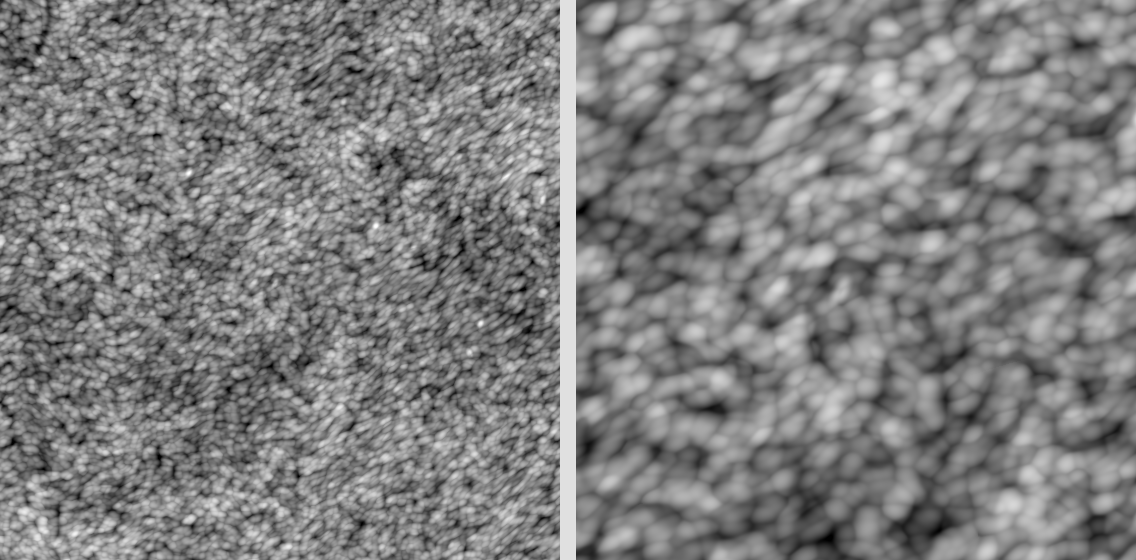
Left, the full canvas; right, a detail of the centre.
This texture is drawn by a three.js fragment shader. Its source:

```glsl
varying vec2 vUv;

#define BASE_GREY 0.515
#define GRAIN_COUNT vec2(56.0, 76.0)
#define FINE_COUNT vec2(92.0, 118.0)
#define PATCH_COUNT vec2(13.0, 16.0)
#define GRAIN_CONTRAST 1.0
#define FINE_CONTRAST 0.62
#define PATCH_CONTRAST 0.2
#define CLOUD_CONTRAST 0.032
#define BLEND 7.0
#define FLECK_COUNT 17.0
#define FLECK_SHARE 0.08
#define TAU 6.2831853

vec3 hash3(vec2 cell) {
  vec3 s = vec3(dot(cell, vec2(127.1, 311.7)),
                dot(cell, vec2(269.5, 183.3)),
                dot(cell, vec2(419.2, 371.9)));
  return fract(sin(s) * 43758.5453);
}

// Smooth cellular noise: x = blended grain tone, y = soft squared distance
vec2 cellular(vec2 p) {
  vec2 cell = floor(p);
  float toneSum = 0.0;
  float weightSum = 0.0;
  for (int j = -1; j <= 1; j++) {
    for (int i = -1; i <= 1; i++) {
      vec2 neighbour = cell + vec2(float(i), float(j));
      vec3 rnd = hash3(neighbour);
      vec2 d = neighbour + rnd.xy - p;
      float weight = exp(-BLEND * dot(d, d));
      toneSum += weight * rnd.z;
      weightSum += weight;
    }
  }
  return vec2(toneSum / weightSum - 0.5, -log(weightSum) / BLEND);
}

// Rounded pale grains parted by dark crevices, centred on zero
float grains(vec2 p) {
  vec2 c = cellular(p);
  return 0.3 * c.x + 0.45 * (0.15 - c.y);
}

// Bends the rows of grains and tilts them upward to the right
vec2 bend(vec2 p) {
  vec2 q = p;
  q.y -= 0.22 * p.x * p.x;
  q.x += 0.006 * sin(TAU * (3.1 * p.y + 1.3 * p.x)) + 0.0025 * sin(TAU * 11.0 * p.y);
  q.y += 0.006 * sin(TAU * (2.7 * p.x - 1.1 * p.y)) + 0.0025 * sin(TAU * 9.0 * p.x + 2.0);
  return q;
}

// Broad light and dark bands
float clouds(vec2 p) {
  float band = cos(TAU * 1.5 * (p.y - 0.75 + 0.06 * sin(TAU * p.x)));
  float drift = sin(TAU * (1.6 * p.x + 0.7 * p.y) + 0.6);
  float ripple = sin(TAU * (2.9 * p.x - 2.3 * p.y) + 1.0);
  return band + 0.5 * drift + 0.45 * ripple;
}

// Sparse bright chips, each kept inside its own cell
float flecks(vec2 p) {
  vec2 cell = floor(p);
  vec3 rnd = hash3(cell + 71.0);
  vec2 d = fract(p) - mix(vec2(0.3), vec2(0.7), rnd.xy);
  float angle = TAU * hash3(cell + 13.0).x;
  vec2 along = vec2(cos(angle), sin(angle));
  d = vec2(dot(d, along), 1.6 * dot(d, vec2(-along.y, along.x)));
  return step(rnd.z, FLECK_SHARE) * (1.0 - smoothstep(0.03, 0.2, length(d)));
}

// Curved crack in the upper left corner, with a pale rim
float crack(vec2 p) {
  vec2 d = p - vec2(0.005, 0.975);
  float offset = length(d) - 0.088 + 0.004 * sin(TAU * 14.0 * p.x);
  float dark = exp(-pow(offset / 0.007, 2.0));
  float rim = exp(-pow((offset - 0.022) / 0.01, 2.0));
  return 0.08 * rim - 0.24 * dark;
}

void main() {
  vec2 p = bend(vUv);
  float grey = BASE_GREY;
  grey += CLOUD_CONTRAST * clouds(vUv);
  grey += PATCH_CONTRAST * cellular(p * PATCH_COUNT + 5.0).x;
  grey += GRAIN_CONTRAST * grains(p * GRAIN_COUNT + 20.0);
  grey += FINE_CONTRAST * grains(p * FINE_COUNT + 50.0);
  grey += 0.3 * flecks(p * FLECK_COUNT) + crack(vUv);
  gl_FragColor = vec4(vec3(clamp(grey, 0.0, 1.0)), 1.0);
}
```
